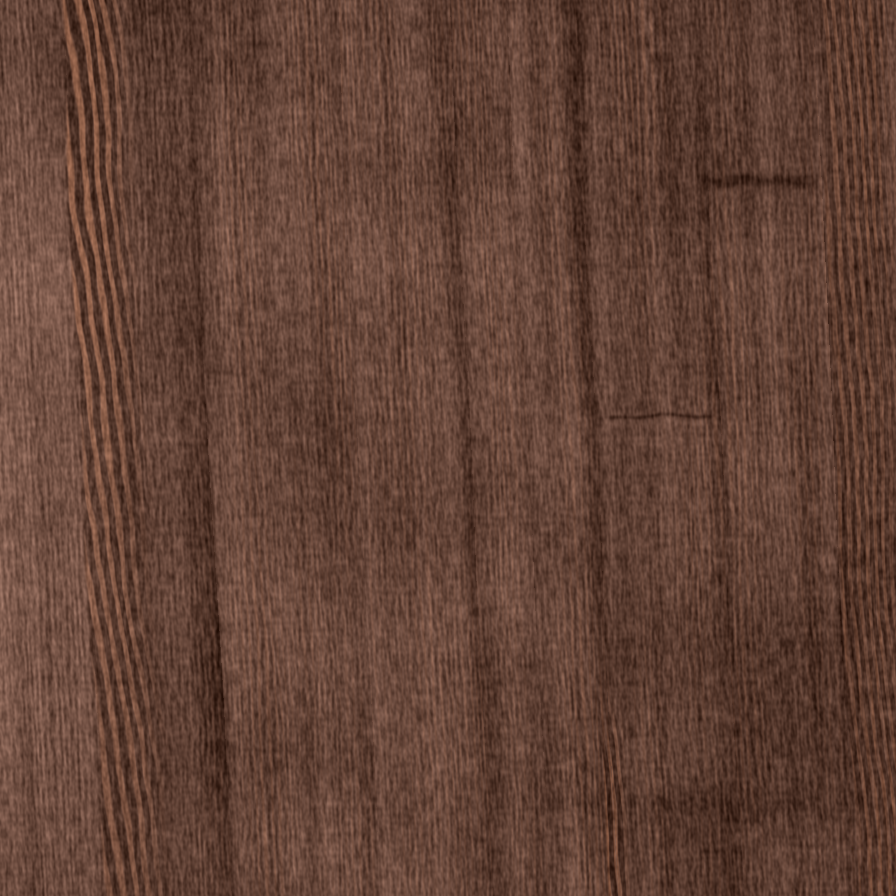
A WebGL 2 fragment shader for this texture:

```glsl
#version 300 es
precision highp float;
// Dark stained wood: slightly leaning planks with fine straight grain, pores
// and soft cross figure, plus bands of bold, wavy growth rings.
// Brightness is summed from stretched gradient noise, then mapped to a brown ramp.

uniform vec2 u_resolution;
out vec4 fragColor;

const float TAU = 6.28319;
const float LEAN = 0.05;
const vec3 DARK_BROWN = vec3(0.26, 0.16, 0.12);
const vec3 PALE_BROWN = vec3(0.56, 0.41, 0.35);
const vec3 WARM_TINT = vec3(1.04, 0.95, 0.84);

// Plank boundaries along the top and the depth of the shade beside each
const int PLANKS = 8;
const float EDGES[PLANKS] = float[](0.07, 0.208, 0.375, 0.5, 0.565, 0.642, 0.78, 0.905);
const float SHADE[PLANKS] = float[](0.05, 0.12, 0.02, 0.10, 0.05, 0.13, 0.08, 0.06);

float hash(vec2 p) {
    vec3 q = fract(p.xyx * 0.1031);
    q += dot(q, q.yzx + 33.33);
    return fract((q.x + q.y) * q.z);
}

float cornerSlope(vec2 cell, vec2 offset) {
    float angle = TAU * hash(cell);
    return dot(vec2(cos(angle), sin(angle)), offset);
}

float gradientNoise(vec2 p) {
    vec2 i = floor(p), f = p - i;
    vec2 w = f * f * f * (f * (f * 6.0 - 15.0) + 10.0);
    vec2 e = vec2(1.0, 0.0);
    float low = mix(cornerSlope(i, f), cornerSlope(i + e, f - e), w.x);
    float high = mix(cornerSlope(i + e.yx, f - e.yx), cornerSlope(i + 1.0, f - 1.0), w.x);
    return mix(low, high, w.y);
}

// Thin, broken growth lines; seed shifts them from plank to plank
float fineGrain(vec2 p, float seed, float frequency) {
    vec2 q = p + seed * vec2(0.0, 7.3);
    float wander = 1.1 * gradientNoise(q * vec2(28.0, 1.6)) + 0.5 * gradientNoise(q * vec2(75.0, 7.0));
    float strength = clamp(0.65 + 1.5 * gradientNoise(q * vec2(22.0, 2.2) + 41.0), 0.1, 1.4);
    return strength * sin(TAU * (p.x * frequency + wander));
}

// Bold rings: x is streak brightness, y is coverage of the band
vec2 boldRings(vec2 p, float start, float width, float frequency, float slant) {
    float wave = 0.012 * gradientNoise(vec2(start * 90.0, p.y * 4.5));
    float u = p.x - start - wave;
    float wander = 0.55 * gradientNoise(p * vec2(14.0, 5.0) + 9.0)
                 + 0.22 * gradientNoise(p * vec2(60.0, 18.0));
    float phase = frequency * (u + slant * p.y + 2.5 * u * u) + wander;
    float streak = smoothstep(-0.45, 0.75, sin(TAU * phase));
    float cover = smoothstep(-0.002, 0.003, u) * (1.0 - smoothstep(0.4 * width, width, u));
    return vec2(streak, cover);
}

// Narrow dark crack across the grain, fading at both ends
float crack(vec2 p, vec2 centre, float halfLength, float thickness) {
    vec2 d = p - centre;
    d.y += 0.006 * gradientNoise(vec2(p.x * 25.0, centre.y * 50.0));
    float span = 1.0 - smoothstep(0.7 * halfLength, halfLength, abs(d.x));
    return span * exp(-d.y * d.y / (thickness * thickness));
}

float softSpot(vec2 p, vec2 centre, vec2 size) {
    vec2 d = (p - centre) / size;
    return exp(-dot(d, d));
}

void main() {
    vec2 uv = gl_FragCoord.xy / u_resolution;
    float pixel = 1.0 / u_resolution.x;
    vec2 p = vec2(uv.x - LEAN * (1.0 - uv.y), uv.y);
    p.x += 0.006 * gradientNoise(vec2(p.x * 4.0, p.y * 2.5));

    // Planks: each has its own tone and seed, with a shaded boundary
    float tone = 0.02, seed = 0.0, shade = 0.0;
    for (int i = 0; i < PLANKS; i++) {
        float d = p.x - EDGES[i];
        float id = float(i) + 1.0;
        tone = mix(tone, 0.05 * (hash(vec2(id, 4.0)) - 0.5), smoothstep(-pixel, pixel, d));
        seed = d > 0.0 ? id : seed;
        shade += SHADE[i] * exp(-abs(d) / (d < 0.0 ? 0.024 : 0.008));
    }

    // Grain, pores and flecks
    float lines = fineGrain(p, seed, 125.0 + 25.0 * hash(vec2(seed, 2.0)));
    float streaks = gradientNoise(p * vec2(48.0, 1.3) + seed);
    float pores = gradientNoise(p * vec2(270.0, 52.0));
    float flecks = gradientNoise(p * vec2(330.0, 170.0) + 70.0);
    float rays = gradientNoise(p * vec2(38.0, 150.0) + 20.0);
    float figure = gradientNoise(p * vec2(4.0, 8.0) + seed * 5.7);
    float clouds = gradientNoise(uv * vec2(3.0, 2.5) + 13.0);
    float value = 0.405 + tone - shade * (0.8 + 0.8 * clouds) + 0.1 * streaks
                + 0.043 * lines * (1.0 - 3.0 * shade) + 0.07 * figure + 0.06 * clouds;

    // Bold bands, strongest toward their upper ends
    vec2 leftRings = boldRings(p, 0.068, 0.085, 62.0, 0.10);
    vec2 rightRings = boldRings(p, 0.908, 0.10, 85.0, 0.03);
    vec2 wedgeRings = boldRings(p, 0.632, 0.03, 95.0, 0.04);
    leftRings.y *= 0.65 + 0.3 * smoothstep(0.3, 0.85, p.y);
    rightRings.y *= 0.6;
    wedgeRings.y *= 0.8 * (1.0 - smoothstep(0.1, 0.28, p.y));
    value = mix(value, mix(0.27, 0.55, leftRings.x), leftRings.y);
    value = mix(value, mix(0.27, 0.47, rightRings.x), rightRings.y);
    value = mix(value, mix(0.25, 0.52, wedgeRings.x), wedgeRings.y);
    value += 0.15 * pores + 0.09 * flecks + 0.045 * rays;

    // Cracks, stains and uneven light
    value -= 0.13 * crack(uv, vec2(0.735, 0.535), 0.07, 0.0025);
    value -= 0.12 * crack(uv, vec2(0.85, 0.798), 0.065, 0.006);
    value -= 0.07 * softSpot(uv, vec2(0.88, 0.27), vec2(0.09, 0.16));
    value -= 0.05 * softSpot(uv, vec2(0.82, 0.1), vec2(0.16, 0.02));
    value += 0.09 * softSpot(uv, vec2(0.0, 0.52), vec2(0.11, 0.35));
    value -= 0.07 * dot(uv - vec2(0.42, 0.5), uv - vec2(0.42, 0.5));

    // Brown ramp, warmer on bright streaks
    float level = clamp((value - DARK_BROWN.r) / (PALE_BROWN.r - DARK_BROWN.r), -0.45, 1.3);
    float rings = leftRings.x * leftRings.y + rightRings.x * rightRings.y + wedgeRings.x * wedgeRings.y;
    float warmth = clamp(rings + 0.35 * lines * smoothstep(0.15, 0.3, uv.x), 0.0, 1.0);
    vec3 color = mix(DARK_BROWN, PALE_BROWN, level) * mix(vec3(1.0), WARM_TINT, warmth);
    fragColor = vec4(color, 1.0);
}
```
